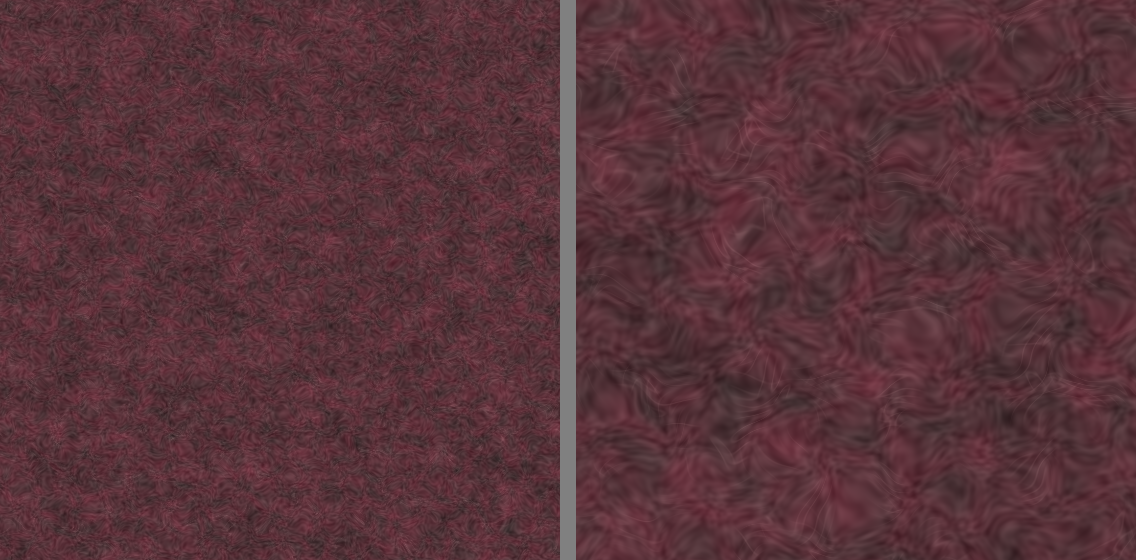
Left, the full canvas; right, a detail of the centre.
Write a WebGL 2 fragment shader that draws this texture.

```glsl
#version 300 es
precision highp float;
// Heathered wool felt in dark wine red: soft dye patches, fine matted grain
// and sparse pale fibres. Everything is layered gradient noise, scaled to
// about unit deviation and mapped onto a tone axis and a dye axis in colour.

uniform vec2 u_resolution;
out vec4 fragColor;

// Colour: mean felt colour and the change per unit of each signal
const vec3 FELT_COLOR = vec3(0.342, 0.195, 0.223);
const vec3 TONE_AXIS  = vec3(0.034, 0.031, 0.031);
const vec3 DYE_AXIS   = vec3(0.024, -0.006, 0.002);
const vec3 FIBRE_GLOW = vec3(0.050, 0.046, 0.044);

// Scales, in noise cells per canvas height
const vec2  PATCH_FREQ  = vec2(12.0, 15.0);
const vec2  DYE_FREQ    = vec2(42.0, 50.0);
const vec2  GRAIN_FREQ  = vec2(105.0, 140.0);
const vec2  SPECK_FREQ  = vec2(190.0, 235.0);
const vec2  FIBRE_FREQ  = vec2(32.0, 150.0);
const float TUFT_FREQ   = 24.0;

// Strengths
const float PATCH_TONE  = 0.45;
const float GRAIN_TONE  = 0.85;
const float PATCH_DYE   = 0.60;
const float FINE_DYE    = 0.80;

const int   FIBRE_LAYERS  = 4;
const float FIBRE_SPREAD  = 0.55;   // angle between layers, radians
const float FIBRE_WIDTH   = 0.40;
const float WARP_AMOUNT   = 0.004;
const float NOISE_GAIN    = 4.0;    // brings noise to unit deviation
const float TAU           = 6.2831853;

// Integer hash of a lattice cell, 0 to 1
float hash(ivec2 cell, int seed) {
    uvec2 q = uvec2(cell) * uvec2(1597u, 3571u);
    uint h = q.x ^ (q.y * 7919u) ^ (uint(seed) * 65537u);
    h = (h ^ (h >> 15)) * 73244475u;
    h = (h ^ (h >> 13)) * 73244475u;
    h ^= h >> 16;
    return float(h & 65535u) / 65536.0;
}

// Projection of an offset on the random gradient of its corner
float cornerSlope(ivec2 cell, vec2 offset, int seed) {
    float angle = TAU * hash(cell, seed);
    return dot(vec2(cos(angle), sin(angle)), offset);
}

float gradientNoise(vec2 p, int seed) {
    vec2 base = floor(p);
    vec2 f = p - base;
    ivec2 c = ivec2(base);
    vec2 w = f * f * f * (f * (f * 6.0 - 15.0) + 10.0);
    float low = mix(cornerSlope(c, f, seed),
                    cornerSlope(c + ivec2(1, 0), f - vec2(1, 0), seed), w.x);
    float high = mix(cornerSlope(c + ivec2(0, 1), f - vec2(0, 1), seed),
                     cornerSlope(c + ivec2(1, 1), f - vec2(1, 1), seed), w.x);
    return NOISE_GAIN * mix(low, high, w.y);
}

vec2 rotate(vec2 p, float angle) {
    float c = cos(angle), s = sin(angle);
    return vec2(c * p.x - s * p.y, s * p.x + c * p.y);
}

// Cloudy patches, each octave turned to hide the lattice
float dyePatches(vec2 p) {
    float sum = 0.0, weight = 0.66;
    vec2 q = p * PATCH_FREQ;
    for (int i = 0; i < 3; i++) {
        sum += weight * gradientNoise(q, 10 + i);
        q = rotate(q, 0.5) * 2.1;
        weight *= 0.85;
    }
    return sum;
}

// Matted surface: soft clumps with sharper specks on top
float mattedGrain(vec2 p) {
    float clumps = gradientNoise(rotate(p, 0.2) * GRAIN_FREQ, 20);
    float specks = gradientNoise(rotate(p, -0.3) * SPECK_FREQ, 21);
    return 0.72 * clumps + 0.68 * specks;
}

// Thin pale strands in a fan of directions, showing only in scattered tufts
float paleFibres(vec2 p) {
    float sum = 0.0;
    for (int i = 0; i < FIBRE_LAYERS; i++) {
        float angle = FIBRE_SPREAD * (float(i) - 0.5 * float(FIBRE_LAYERS - 1));
        float ridge = abs(gradientNoise(rotate(p, angle) * FIBRE_FREQ, 30 + i));
        float tuft = gradientNoise(p * TUFT_FREQ, 40 + i);
        sum += (1.0 - smoothstep(0.0, FIBRE_WIDTH, ridge))
             * smoothstep(0.5, 2.0, tuft);
    }
    return sum;
}

void main() {
    vec2 p = gl_FragCoord.xy / u_resolution.y;

    // Gentle warp bends grain and fibres
    vec2 warp = vec2(gradientNoise(p * 30.0, 1), gradientNoise(p * 30.0, 2));
    vec2 bent = p + WARP_AMOUNT * warp;

    float patches = dyePatches(p);
    float fineDye = gradientNoise(rotate(bent, 0.4) * DYE_FREQ, 50);
    float tone = PATCH_TONE * patches + GRAIN_TONE * mattedGrain(bent);
    float dye = PATCH_DYE * patches + FINE_DYE * fineDye;

    vec3 color = FELT_COLOR + tone * TONE_AXIS + dye * DYE_AXIS
               + paleFibres(bent) * FIBRE_GLOW;
    fragColor = vec4(clamp(color, 0.0, 1.0), 1.0);
}
```
